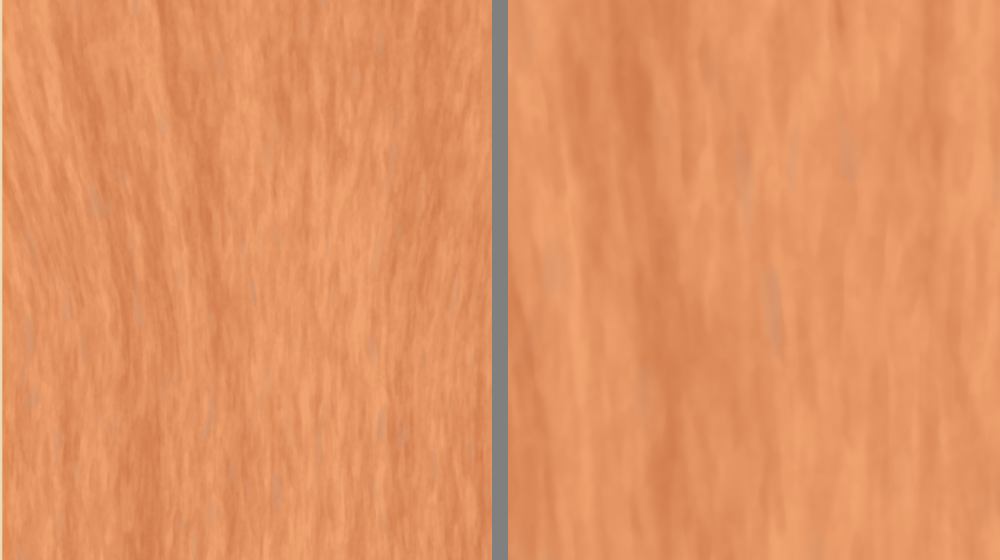
Left: the whole. Right: its middle third, enlarged.
This texture is drawn by a WebGL 2 fragment shader. Its source:

```glsl
#version 300 es
precision highp float;

uniform vec2 u_resolution;
out vec4 outColor;

// Colours
const vec3 WOOD_MID = vec3(0.888, 0.572, 0.379);
const vec3 TONE_RANGE = vec3(0.055, 0.069, 0.060);
const vec3 GREY_FLECK = vec3(0.82, 0.59, 0.45);
const vec3 EDGE_PALE = vec3(0.94, 0.85, 0.72);
const vec3 MARGIN_SHIFT = vec3(0.0, -0.018, -0.045);

// Cell sizes (width, length) in canvas heights
const vec2 GRAIN_CELL = vec2(0.019, 0.36);
const vec2 FIBRE_CELL = vec2(0.0095, 0.062);
const vec2 PORE_CELL = vec2(0.0060, 0.025);
const vec2 FUZZ_CELL = vec2(0.0048, 0.007);
const vec2 FLECK_CELL = vec2(0.016, 0.05);

// Strength of each layer
const float GRAIN_AMOUNT = 0.50;
const float FIBRE_AMOUNT = 0.48;
const float PORE_AMOUNT = 0.40;
const float FUZZ_AMOUNT = 0.16;
const float BAND_AMOUNT = 0.17;

// Layout
const float CELL_SOFTNESS = 5.0;
const float FAN_CENTRE = 0.55;
const float FAN_SPREAD = 0.32;
const float EDGE_WIDTH = 0.004;
const float MARGIN_WIDTH = 0.022;

vec3 hash3(vec2 cell) {
    vec3 q = fract(cell.xyx * vec3(0.1031, 0.1030, 0.0973));
    q += dot(q, q.yxz + 33.33);
    return fract((q.xxy + q.yzz) * q.zyx);
}

// Cellular noise with softly blended cell tones, from -1 to 1
float softCells(vec2 p, float seed) {
    vec2 base = floor(p);
    vec2 local = p - base;
    float toneSum = 0.0;
    float weightSum = 0.0;
    for (int j = -1; j <= 1; j++) {
        for (int i = -1; i <= 1; i++) {
            vec2 offset = vec2(i, j);
            vec3 rnd = hash3(base + offset + seed);
            vec2 toSeed = offset + rnd.xy - local;
            float weight = exp(-CELL_SOFTNESS * dot(toSeed, toSeed));
            toneSum += weight * (2.0 * rnd.z - 1.0);
            weightSum += weight;
        }
    }
    return toneSum / weightSum;
}

// Fans the grain out towards the top and lets it waver slightly
vec2 grainSpace(vec2 p) {
    float spread = 1.0 + FAN_SPREAD * smoothstep(0.35, 1.1, p.y);
    float x = FAN_CENTRE + (p.x - FAN_CENTRE) / spread;
    x += 0.0025 * sin(9.0 * p.y + 7.0 * p.x) + 0.001 * sin(31.0 * p.y + 23.0 * p.x);
    return vec2(x, p.y);
}

// Broad light and dark bands
float bands(vec2 g) {
    float sway = 0.9 * sin(3.1 * g.y + 5.0 * g.x);
    return sin(14.0 * g.x + sway + 0.6)
         + 0.7 * sin(37.0 * g.x - 1.3 * sway + 2.1)
         + 0.6 * sin(83.0 * g.x + 1.7 * sin(4.3 * g.y + 2.0));
}

void main() {
    vec2 p = gl_FragCoord.xy / u_resolution.y;
    float pixel = 1.0 / u_resolution.y;
    vec2 g = grainSpace(p);

    // Wood tone from long grain down to fine fuzz
    float tone = BAND_AMOUNT * bands(g);
    tone += GRAIN_AMOUNT * softCells(g / GRAIN_CELL, 11.0);
    tone += FIBRE_AMOUNT * softCells(g / FIBRE_CELL, 47.0);
    tone += PORE_AMOUNT * softCells(g / PORE_CELL, 83.0);
    tone += FUZZ_AMOUNT * softCells(p / FUZZ_CELL, 131.0);
    vec3 color = WOOD_MID + TONE_RANGE * clamp(tone, -1.2, 1.0);

    // Faint greyish flecks
    float fleck = smoothstep(0.6, 0.95, softCells(g / FLECK_CELL, 173.0));
    color = mix(color, GREY_FLECK, 0.45 * fleck);

    // Warmer margin and pale strip on the left
    color += MARGIN_SHIFT * (1.0 - smoothstep(0.4 * MARGIN_WIDTH, MARGIN_WIDTH, p.x));
    float strip = 1.0 - smoothstep(EDGE_WIDTH - pixel, EDGE_WIDTH + pixel, p.x);
    color = mix(color, EDGE_PALE, strip);

    outColor = vec4(color, 1.0);
}
```
